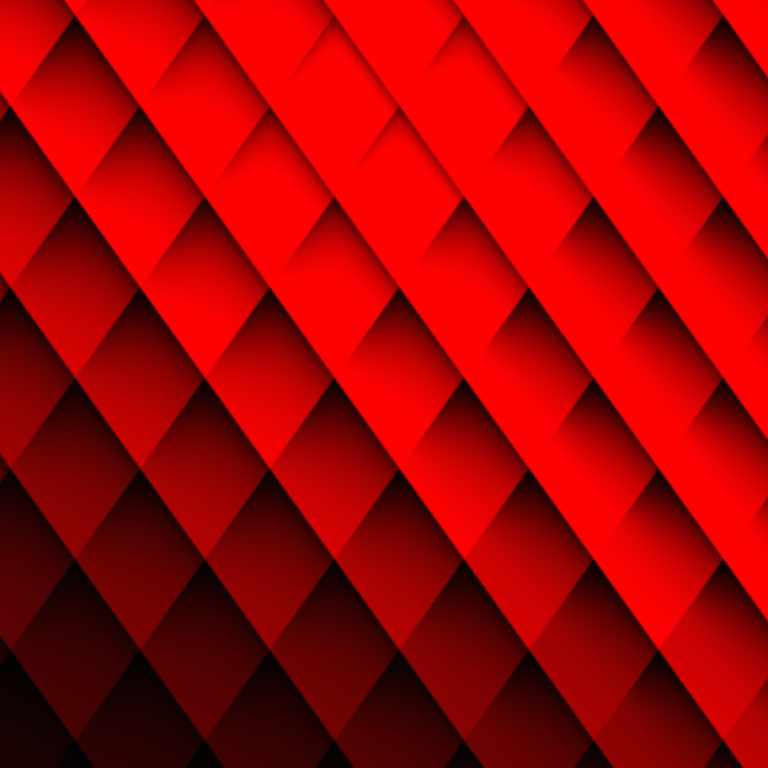
Write a Shadertoy shader that draws this background.

```glsl
// Overlapping red diamond scales with soft shadows, lit from the upper middle.

// Position (y down) of a lattice point given by its two diagonal coordinates.
vec2 latticeToCanvas(vec2 d) {
    return vec2(0.098, 0.02) + 0.5 * vec2(d.x - d.y, d.x + d.y) * vec2(0.1688, 0.236);
}

float scaleBrightness(vec2 p) {
    // Diagonal coordinates: each unit cell is one diamond, its apex at (0,0)
    vec2 g = (p - vec2(0.098, 0.02)) / vec2(0.1688, 0.236);
    vec2 d = vec2(g.y + g.x, g.y - g.x);
    vec2 cell = floor(d), f = d - cell;

    // Light reaching the lower tip of this scale
    vec2 tip = latticeToCanvas(cell + 1.0);
    float x = clamp(tip.x, 0.0, 1.0), h = 1.0 - tip.y;
    float light = 0.2 + 0.45 * x + 1.1 * h + 1.5 * x * max(h, 0.0) + 0.22 * pow(x, 6.0);
    light = clamp(light, 0.12, 1.1);

    // Shadows grow deeper and wider away from the highlight
    vec2 centre = latticeToCanvas(cell + 0.5);
    float away = smoothstep(0.0, 0.42, length(centre - vec2(0.49, 0.18)));
    float width = mix(0.07, 0.32, away);
    float depth = mix(0.55, 1.0, away);

    // The upper-left shadow dies out along its edge, sooner on the right side
    float reach = mix(1.25, 0.65, smoothstep(0.3, 0.9, centre.x));
    float leftShadow = 0.78 * depth * exp(-f.x / width) * (1.0 - smoothstep(0.0, reach, f.y));
    float rightShadow = 0.86 * depth * exp(-f.y / width) * (1.0 - 0.35 * f.x);
    // Thin dark crease along the long falling diagonals
    float crease = 0.35 * depth * exp(-f.y / 0.04);

    return min(light * (1.0 - leftShadow) * (1.0 - rightShadow) * (1.0 - crease), 1.0);
}

void mainImage(out vec4 fragColor, in vec2 fragCoord) {
    vec2 uv = fragCoord / iResolution.xy;
    uv.y = 1.0 - uv.y;

    // Average a small neighbourhood for soft edges
    vec2 spread = max(vec2(0.0014), 0.35 / iResolution.xy);
    float red = 0.0;
    for (int i = 0; i < 9; i++) {
        vec2 offset = vec2(i % 3 - 1, i / 3 - 1);
        red += scaleBrightness(uv + offset * spread) / 9.0;
    }
    fragColor = vec4(0.985 * red + 0.005, 0.006, 0.008, 1.0);
}
```
